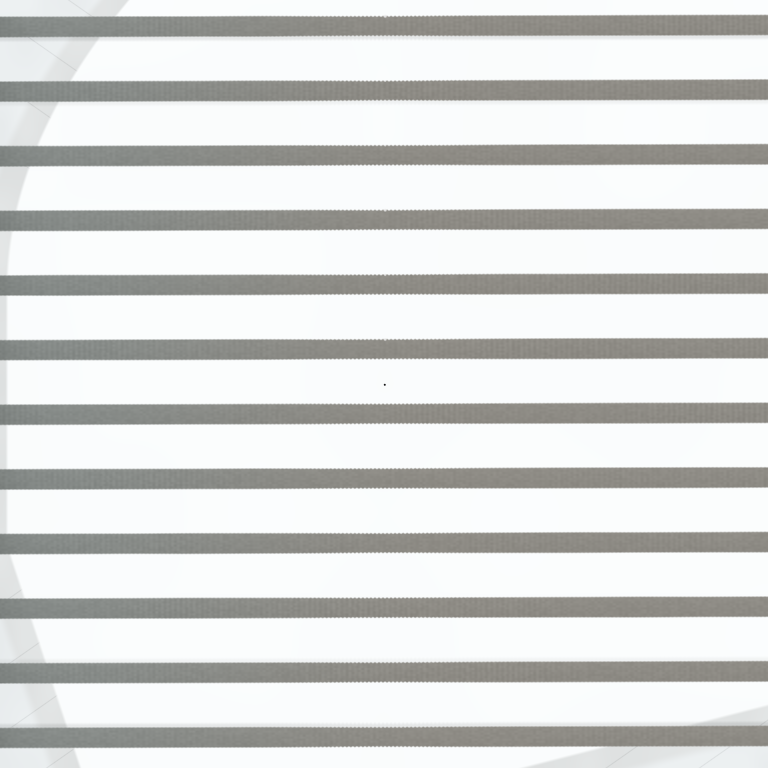
Write a Shadertoy shader that draws this pattern.

```glsl
// Twelve grey blind slats, slightly tilted, before a bright opening with pale tiled walls.

float hash(vec2 p) {
    return fract(sin(dot(p, vec2(127.1, 311.7))) * 43758.5453);
}

float noise(vec2 p) {
    vec2 i = floor(p), f = fract(p);
    f = f * f * (3.0 - 2.0 * f);
    return mix(mix(hash(i), hash(i + vec2(1, 0)), f.x),
               mix(hash(i + vec2(0, 1)), hash(i + vec2(1, 1)), f.x), f.y);
}

// Soft coverage of the region where d is negative
float fill(float d, float soft) {
    return 1.0 - smoothstep(-soft, soft, d);
}

// Pale masonry with a darker rim along its edge and thin slanted joints
vec3 wallColor(vec2 uv, float edge, float px) {
    vec3 col = mix(vec3(0.88, 0.89, 0.89), vec3(0.92, 0.935, 0.94),
                   smoothstep(0.03, 0.045, -edge));
    col += 0.03 * (noise(uv * vec2(30.0, 18.0)) - 0.5);
    float slant = uv.y < 0.5 ? -0.7 : 0.7;
    float joint = abs(fract((uv.y + slant * uv.x) / 0.085) - 0.5) * 0.085;
    return col - 0.07 * fill(joint - 0.0007, px);
}

void mainImage(out vec4 fragColor, in vec2 fragCoord) {
    vec2 uv = fragCoord / iResolution.xy;
    float px = 1.0 / iResolution.y;

    // Bright opening
    vec3 col = vec3(0.982, 0.99, 0.992) + 0.006 * (noise(uv * 6.0) - 0.5);

    // Curved wall on the left, sloping ledge at the lower right
    float above = max(uv.y - 0.62, 0.0);
    float below = max(0.29 - uv.y, 0.0);
    float leftWall = uv.x - 0.009 - 1.1 * above * above - 0.33 * below;
    float ledge = uv.y - 0.255 * (uv.x - 0.68);
    float wall = min(leftWall, ledge);
    col = mix(col, wallColor(uv, wall, px), fill(wall, 0.0025));

    // Slats: nearest centre line, thinned and finely toothed near the middle
    float rows = (uv.y - 0.0391 - 0.0026 * uv.x) / 0.08416;
    float row = floor(rows + 0.5);
    float offset = (rows - row) * 0.08416;
    float middle = exp(-pow((uv.x - 0.5) / 0.1, 2.0));
    float tooth = sin(uv.x * 1200.0) * (0.0001 + 0.0004 * middle);
    float halfWidth = 0.0132 - 0.0006 * middle + tooth
                    + 0.0003 * (noise(vec2(uv.x * 12.0, row * 7.0)) - 0.5);
    float slat = abs(offset) - halfWidth;

    // Faint shade beside the outer slats, turned toward the middle at the top
    float outer = smoothstep(0.25, 0.5, abs(uv.y - 0.5));
    float facing = uv.y > 0.5 ? -offset : offset;
    col -= 0.09 * outer * step(0.0, facing) * fill(slat - 0.005, 0.0025);

    // Cool left end, warm right side, fine ribs and grain
    vec3 grey = mix(vec3(0.525, 0.545, 0.535), vec3(0.555, 0.545, 0.52),
                    smoothstep(0.0, 0.6, uv.x));
    grey -= 0.04 * exp(-uv.x * 40.0);
    grey += 0.012 * sin(uv.x * 900.0) * noise(vec2(uv.x * 9.0, row));
    grey += 0.03 * (noise(uv * vec2(250.0, 380.0)) - 0.5);
    grey += 0.8 * offset;
    col = mix(col, grey, fill(slat, 1.1 * px));

    // Pale chips on the upper edges along the central seam
    vec2 chip = vec2(uv.x - 0.5016, offset - 0.0125);
    float chipSize = 0.0006 + 0.0014 * hash(vec2(row, 3.0));
    col = mix(col, vec3(0.9), 0.8 * step(0.52, uv.y) * fill(length(chip) - chipSize, px));

    // Tiny dark speck at the centre
    col = mix(col, vec3(0.05), fill(length(uv - vec2(0.501, 0.499)) - 0.0012, 0.7 * px));

    fragColor = vec4(clamp(col, 0.0, 1.0), 1.0);
}
```
